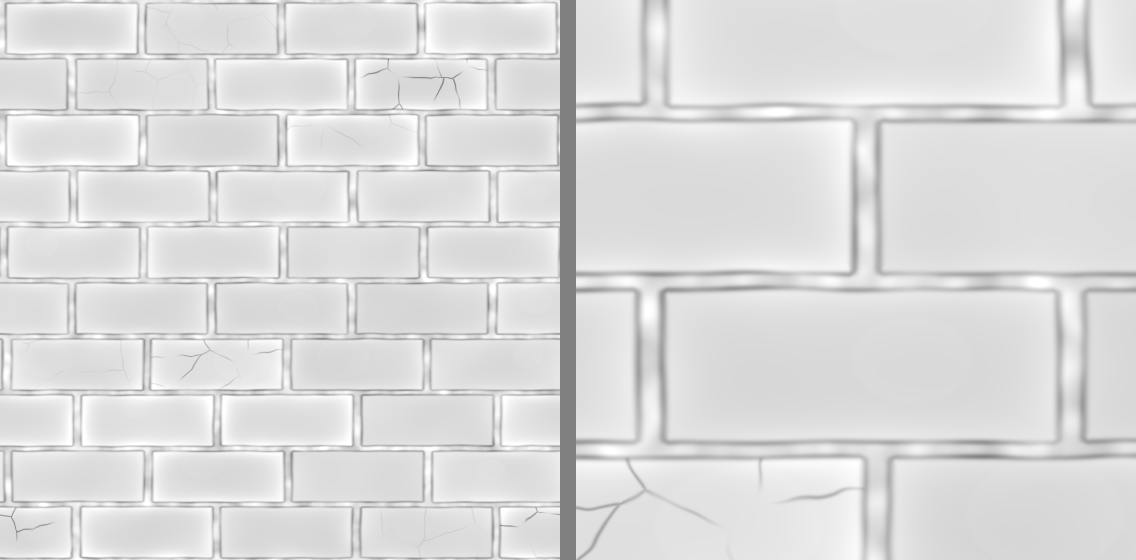
Left: the whole. Right: its middle third, enlarged.
Reproduce this texture map procedurally as a three.js fragment shader.

```glsl
#define GRID vec2(4.0, 10.0)
#define BRICK_HALF vec2(0.1178, 0.0455)
#define CORNER 0.004
#define WOBBLE 0.0022
#define STONE_TONE 0.848
#define MORTAR_TONE 0.90
#define EDGE_DEPTH 0.27
#define RIM_REACH vec2(0.017, 0.010)
#define RIM_GLOW 0.13
#define CRACKED_SHARE 0.25
#define CRACK_CELL 0.085
#define CRACK_WIDTH 0.0013

varying vec2 vUv;

vec2 hash2(vec2 p) {
  vec3 q = fract(vec3(p.xyx) * vec3(0.1031, 0.1030, 0.0973));
  q += dot(q, q.yzx + 33.33);
  return fract((q.xx + q.yz) * q.zy);
}

float cornerSlope(vec2 i, vec2 f, vec2 corner, vec2 period) {
  vec2 gradient = hash2(mod(i + corner, period) + 7.0) * 2.0 - 1.0;
  return dot(gradient, f - corner);
}

// Gradient noise that wraps after the given number of cells
float noise(vec2 uv, vec2 period) {
  vec2 p = uv * period;
  vec2 i = floor(p), f = p - i;
  vec2 w = f * f * f * (f * (f * 6.0 - 15.0) + 10.0);
  float low = mix(cornerSlope(i, f, vec2(0.0), period),
                  cornerSlope(i, f, vec2(1.0, 0.0), period), w.x);
  float high = mix(cornerSlope(i, f, vec2(0.0, 1.0), period),
                   cornerSlope(i, f, vec2(1.0), period), w.x);
  return mix(low, high, w.y);
}

float roundedBox(vec2 q) {
  return length(max(q, 0.0)) + min(max(q.x, q.y), 0.0) - CORNER;
}

// Distance to the border between the two nearest scattered points
float crackDistance(vec2 p) {
  vec2 i = floor(p), f = p - i;
  vec2 first = vec2(9.0), second = vec2(9.0);
  for (int y = -1; y <= 1; y++) {
    for (int x = -1; x <= 1; x++) {
      vec2 cell = vec2(float(x), float(y));
      vec2 d = cell + 0.1 + 0.8 * hash2(i + cell + 90.0) - f;
      if (dot(d, d) < dot(first, first)) {
        second = first;
        first = d;
      } else if (dot(d, d) < dot(second, second)) {
        second = d;
      }
    }
  }
  return abs(dot(0.5 * (first + second), normalize(second - first)));
}

void main() {
  // Slightly uneven running bond
  vec2 uv = vUv + vec2(0.0, 0.001);
  uv += WOBBLE * vec2(noise(uv, vec2(14.0)), noise(uv + 0.37, vec2(18.0)));
  vec2 grid = uv * GRID;
  float row = mod(floor(grid.y), GRID.y);
  float drift = mix(0.052, 0.016, step(3.5, row));
  drift += 0.014 * (hash2(vec2(row, 31.0)).x - 0.5);
  grid.x -= 0.5 * (1.0 - mod(row, 2.0)) + drift;
  vec2 id = vec2(mod(floor(grid.x), GRID.x), row);
  vec2 tone = hash2(id + 11.0), wear = hash2(id + 53.0), seed = hash2(id + 137.0);
  vec2 p = (fract(grid) - 0.5) / GRID;
  p += (seed - 0.5) * vec2(0.002, 0.0008);

  vec2 q = abs(p) - BRICK_HALF + CORNER;
  float edge = roundedBox(q);
  float inside = 1.0 - smoothstep(-0.0018, 0.0018, edge);

  // Stone face with a bright, uneven rim
  float cloud = noise(uv, vec2(9.0, 13.0));
  float stone = STONE_TONE + 0.028 * (tone.x - 0.35) + 0.035 * cloud;
  stone += 0.16 * dot(p, wear - 0.5);
  vec2 fade = exp(-max(BRICK_HALF - abs(p), 0.0) / RIM_REACH);
  float rim = 1.0 - (1.0 - fade.x) * (1.0 - fade.y);
  float glow = RIM_GLOW * mix(0.25, 1.35, tone.y);
  stone += rim * glow * (1.0 + 0.9 * noise(uv + 0.21, vec2(16.0)));

  // Faint oval stains
  vec2 stainOffset = (p - (seed - 0.5) * BRICK_HALF) * vec2(1.0, 1.4);
  float stain = length(stainOffset) - mix(0.02, 0.05, wear.x);
  stone += 0.009 * step(0.55, seed.y) * (1.0 - smoothstep(-0.002, 0.002, stain));

  // Branching cracks on a few bricks
  vec2 jitter = vec2(noise(uv, vec2(60.0)), noise(uv + 0.5, vec2(60.0)));
  vec2 crackPoint = (p + 0.004 * jitter) / CRACK_CELL + seed * 40.0;
  float crack = crackDistance(crackPoint) * CRACK_CELL / CRACK_WIDTH;
  float depth = mix(0.05, 0.32, pow(seed.x, 3.0)) * step(1.0 - CRACKED_SHARE, wear.y);
  depth *= smoothstep(-0.2, 0.2, noise(uv + 0.13, vec2(22.0)));
  stone -= depth * exp(-crack * crack);

  // Blotched mortar
  float blotch = noise(uv, vec2(32.0)) + 0.4 * noise(uv, vec2(70.0));
  float mortar = MORTAR_TONE + 0.27 * blotch;

  // Soft dark seam, wider beside the upright joints
  float upright = smoothstep(-0.003, 0.003, q.x - q.y);
  float seam = edge / mix(0.0019, 0.0028, upright);
  float seamDepth = EDGE_DEPTH * (0.8 + 0.8 * noise(uv + 0.6, vec2(26.0)));
  float shade = mix(mortar, stone, inside) - seamDepth * exp(-seam * seam);

  gl_FragColor = vec4(vec3(clamp(shade, 0.0, 1.0)), 1.0);
}
```
